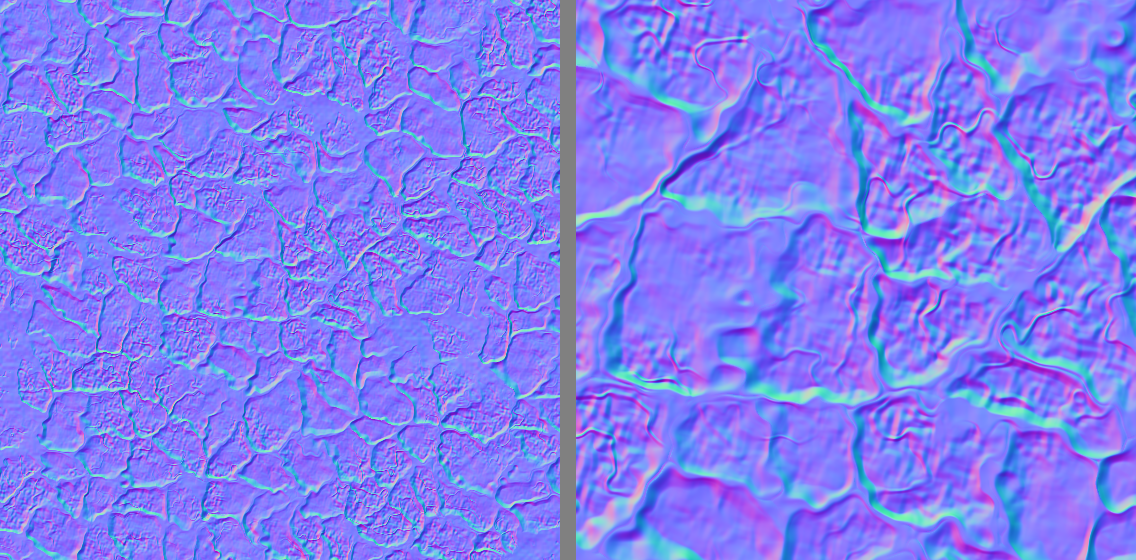
Left: the whole. Right: its middle third, enlarged.
Write a Shadertoy shader that draws this texture map.

```glsl
// Normal map of worn, shingled stone plates packed closely with some silt.
// Warped cellular noise shapes the plates, each leaning to the upper right;
// the slope of the summed height field is then encoded as colour.

vec2 hash22(vec2 p) {
    vec3 q = fract(p.xyx * vec3(0.1031, 0.1030, 0.0973));
    q += dot(q, q.yzx + 33.33);
    return fract((q.xx + q.yz) * q.zy);
}

float noise(vec2 p) {
    vec2 i = floor(p), f = fract(p);
    f = f * f * (3.0 - 2.0 * f);
    float low = mix(hash22(i).x, hash22(i + vec2(1, 0)).x, f.x);
    float high = mix(hash22(i + vec2(0, 1)).x, hash22(i + vec2(1, 1)).x, f.x);
    return mix(low, high, f.y);
}

float smoothMin(float a, float b, float k) {
    float h = max(k - abs(a - b), 0.0) / k;
    return min(a, b) - 0.25 * h * h * k;
}

// Rounded distance to the plate border (x) and offset from its centre (yz)
vec3 plateCell(vec2 p) {
    vec2 cell = floor(p), nearestCell = cell, toCentre = vec2(0.0);
    float nearest = 9.0;
    for (int y = -1; y <= 1; y++)
    for (int x = -1; x <= 1; x++) {
        vec2 c = cell + vec2(x, y);
        vec2 r = c + 0.08 + 0.84 * hash22(c) - p;
        if (dot(r, r) < nearest) {
            nearest = dot(r, r);
            toCentre = r;
            nearestCell = c;
        }
    }
    float border = 1.0;
    for (int y = -2; y <= 2; y++)
    for (int x = -2; x <= 2; x++) {
        if (x == 0 && y == 0) continue;
        vec2 c = nearestCell + vec2(x, y);
        vec2 r = c + 0.08 + 0.84 * hash22(c) - p;
        float d = dot(0.5 * (toCentre + r), normalize(r - toCentre));
        border = smoothMin(border, d, 0.15);
    }
    return vec3(border, -toCentre);
}

float height(vec2 p) {
    // Broad bends and small chips in the outlines
    vec2 bend = vec2(noise(p * 15.0), noise(p * 15.0 + 57.0)) - 0.5;
    vec2 chip = vec2(noise(p * 90.0 + 11.0), noise(p * 90.0 + 83.0)) - 0.5;
    vec3 cell = plateCell(p * 13.5 + 0.75 * bend + 0.15 * chip);

    // Lower left banks, sharp or worn, and a gentle fall to the upper right
    float gap = 0.07 * noise(p * 11.0 + 5.0) - 0.04;
    float wear = 0.09 + 0.13 * noise(p * 16.0 + 41.0);
    float bank = smoothstep(gap, gap + wear, cell.x);
    float lean = -dot(cell.yz, vec2(0.72, 0.69));
    float plate = bank * (0.0042 + 0.0068 * lean);
    plate -= 0.0009 * smoothstep(0.06, 0.0, abs(cell.x - gap - 0.02));

    // Slanted woven grain, clumped in patches, with pits and thin wrinkles
    float rough = smoothstep(0.3, 0.75, 0.6 * noise(p * 9.0 + 31.0) + 0.4 * noise(p * 31.0));
    vec2 s = mat2(0.96, 0.28, -0.28, 0.96) * p + 0.003 * chip;
    float grain = noise(s * vec2(260.0, 130.0)) + 0.6 * noise(s * vec2(150.0, 270.0) + 9.0) - 0.8;
    plate += (0.3 + 0.7 * bank) * (0.0005 + 0.0026 * rough) * grain;
    plate += (0.4 + 0.6 * bank) * 0.0032 * (noise(p * 58.0 + 0.5 * chip) - 0.5);
    float vein = abs(noise(p * 36.0 + 0.6 * chip + 1.5 * bend) - 0.5);
    plate -= 0.0018 * rough * smoothstep(0.08, 0.0, vein);

    // Silt fills the deepest joints and a few broad hollows
    float silt = 0.005 * smoothstep(0.6, 0.95, noise(p * 5.0 + 17.0)) - 0.0012;
    silt += 0.0026 * (noise(p * 42.0) - 0.5) + 0.0010 * noise(p * 150.0);
    return -smoothMin(-plate, -silt, 0.0008);
}

void mainImage(out vec4 fragColor, in vec2 fragCoord) {
    vec2 p = fragCoord / iResolution.y;
    vec2 e = vec2(0.0013, 0.0);
    float h = height(p);
    vec2 slope = (vec2(height(p + e.xy), height(p + e.yx)) - h) / e.x;

    // Green runs downward, so a face turned down is brighter in green
    vec3 normal = normalize(vec3(-slope.x, slope.y, 1.0));
    fragColor = vec4(0.5 + 0.5 * normal, 1.0);
}
```
